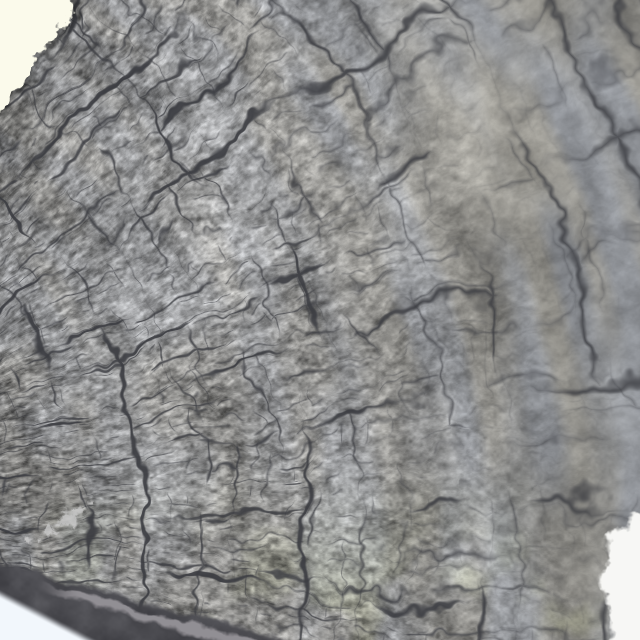
A Shadertoy shader for this texture:

```glsl
#define PITH vec2(-0.55, 0.15)
#define BLOCK_SIZE 0.105
#define CRACK_WIDTH 0.0036
#define GRAIN_CONTRAST 0.46
#define WOOD_LEVEL 0.572
#define CRACK_COLOR vec3(0.235, 0.24, 0.26)
#define WARM_TINT vec3(1.02, 1.005, 0.95)
#define COOL_TINT vec3(0.97, 0.997, 1.04)
#define CREAM vec3(0.985, 0.98, 0.92)
#define SNOW vec3(0.95, 0.97, 0.99)

float hash(vec2 p) {
    return fract(sin(dot(p, vec2(127.1, 311.7))) * 43758.5453);
}

float noise(vec2 p) {
    vec2 i = floor(p), f = fract(p);
    f = f * f * (3.0 - 2.0 * f);
    return mix(mix(hash(i), hash(i + vec2(1, 0)), f.x),
               mix(hash(i + vec2(0, 1)), hash(i + vec2(1, 1)), f.x), f.y);
}

float fbm(vec2 p) {
    float sum = 0.0, amp = 0.5;
    for (int i = 0; i < 4; i++) {
        sum += amp * noise(p);
        p = p * 2.03 + 17.3;
        amp *= 0.5;
    }
    return sum / 0.9375;
}

// Bends straight cracks into jagged ones, at three scales
float wander(vec2 p) {
    return 0.042 * (noise(p * 8.0) - 0.5) + 0.020 * (noise(p * 27.0) - 0.5)
         + 0.010 * (noise(p * 71.0) - 0.5);
}

// Broken, tapering cracks running along x, one per row of y
float cracks(vec2 p, float spacing, float width, float cover, float soft) {
    float row = p.y / spacing, id = floor(row);
    float seed = floor(spacing * 991.0);
    float offset = (row - id - 0.5 - 0.5 * (hash(vec2(id, seed)) - 0.5)) * spacing;
    float strength = noise(vec2(p.x / spacing * 0.95, id * 7.0 + seed));
    float open = smoothstep(1.0 - cover, 1.3 - cover, strength);
    float ragged = 0.55 + 0.9 * noise(p * 60.0 + seed);
    float halfWidth = width * (0.2 + 0.9 * strength) * open * ragged;
    return open * (1.0 - smoothstep(-soft, soft, abs(offset) - halfWidth));
}

void mainImage(out vec4 fragColor, in vec2 fragCoord) {
    vec2 uv = fragCoord / iResolution.xy;
    float blur = smoothstep(0.35, 0.95, uv.x + 0.25 * (uv.y - 0.5));
    float soft = mix(0.0022, 0.0052, blur);

    // Growth rings as polar coordinates: x across the rings, y along them
    vec2 arm = uv - PITH;
    vec2 polar = vec2(length(arm), atan(arm.y, arm.x));
    vec2 bent = polar + vec2(wander(uv + 3.7), wander(uv + 11.2));
    vec2 rings = bent.yx;
    vec2 grain = mix(polar, bent, 0.3);

    // Surface: ring bands, broad mottling, fine fibres and specks
    float bands = noise(vec2(grain.x * 26.0, polar.y * 5.0)) - 0.5;
    float mottle = fbm(uv * 8.0) - 0.5;
    float fibre = fbm(grain * vec2(62.0, 115.0)) - 0.5;
    float patches = noise(grain * vec2(42.0, 30.0)) - 0.5;
    float speck = noise(uv * 190.0) - 0.5;
    float level = WOOD_LEVEL + 0.10 * bands + 0.22 * mottle + 0.08 * patches;
    level += GRAIN_CONTRAST * fibre * mix(1.15, 0.30, blur);
    level += 0.16 * speck * (1.0 - 0.85 * blur);
    level += 0.09 * exp(-14.0 * dot(uv - vec2(0.36, 0.73), uv - vec2(0.36, 0.73)));
    level -= 0.05 * (1.0 - smoothstep(0.0, 0.3, uv.x));
    float warmth = smoothstep(0.2, 0.8, noise(vec2(grain.x * 24.0 + 5.0, polar.y * 7.0)));
    vec3 color = level * mix(vec3(1.0), mix(COOL_TINT, WARM_TINT, warmth), 0.3 + 0.5 * blur);
    float moss = smoothstep(0.3, 0.0, uv.y) * smoothstep(0.45, 0.7, fbm(uv * 9.0 + 4.0));
    color *= mix(vec3(1.0), vec3(1.01, 1.02, 0.94), moss);

    // Cracks: wide splits, side splits and hairlines
    float wide = max(cracks(bent, BLOCK_SIZE, CRACK_WIDTH * 1.15, 0.64, soft),
                     cracks(rings, BLOCK_SIZE * 1.15, CRACK_WIDTH, 0.62, soft));
    float side = max(cracks(bent + 0.031, BLOCK_SIZE * 0.47, CRACK_WIDTH * 0.6, 0.58, soft),
                     cracks(rings + 0.047, BLOCK_SIZE * 0.6, CRACK_WIDTH * 0.45, 0.50, soft));
    float hair = max(cracks(bent + 0.013, BLOCK_SIZE * 0.21, CRACK_WIDTH * 0.32, 0.56, soft),
                     cracks(rings + 0.019, BLOCK_SIZE * 0.30, CRACK_WIDTH * 0.25, 0.42, soft));
    float shade = max(cracks(bent, BLOCK_SIZE, CRACK_WIDTH, 0.64, 0.015),
                      cracks(rings, BLOCK_SIZE * 1.15, CRACK_WIDTH, 0.62, 0.015));
    color *= 1.0 - 0.14 * shade;
    color = mix(color, CRACK_COLOR, 0.62 * hair * (1.0 - 0.80 * blur));
    color = mix(color, CRACK_COLOR, 0.80 * side * (1.0 - 0.45 * blur));
    color = mix(color, CRACK_COLOR, 0.92 * wide * (1.0 - 0.20 * blur));

    // Pale lichen flecks near the lower left
    float rough = fbm(uv * 32.0) - 0.5;
    vec2 fleck = (uv - vec2(0.085, 0.175)) * mat2(0.8, 0.6, -0.6, 0.8);
    float lichen = length(fleck * vec2(1.0, 2.6)) + 0.16 * (fbm(uv * 70.0) - 0.5);
    color = mix(color, vec3(0.80), 0.8 * (1.0 - smoothstep(0.012, 0.04, lichen)));

    // Dark rim below the wood, with a pale ridge and a bright corner
    float depth = 0.12 - 0.27 * uv.x - uv.y + 0.025 * rough;
    vec3 rim = vec3(0.29, 0.29, 0.31) + 0.14 * rough;
    float ridge = smoothstep(0.010, 0.016, depth) * (1.0 - smoothstep(0.022, 0.032, depth));
    rim = mix(rim, vec3(0.57, 0.56, 0.58), ridge * smoothstep(0.05, 0.13, uv.x));
    color = mix(color, rim, smoothstep(-0.006, 0.006, depth));
    float corner = 0.072 - 0.52 * uv.x - uv.y;
    color = mix(color, SNOW, smoothstep(-0.008, 0.008, corner));

    // Bright backdrop past the ragged upper edge, and a pale chip at the right
    float edge = uv.y - 0.82 - 1.65 * uv.x + 0.16 * rough;
    color *= 1.0 - 0.30 * smoothstep(-0.05, 0.0, edge);
    color = mix(color, CREAM, smoothstep(-0.004, 0.006, edge));
    vec2 chip = (uv - vec2(0.98, 0.085)) / vec2(0.036, 0.095);
    float chipEdge = length(chip) + 1.3 * rough;
    color = mix(color, vec3(0.97, 0.97, 0.96), 1.0 - smoothstep(0.85, 1.10, chipEdge));

    fragColor = vec4(clamp(color, 0.0, 1.0), 1.0);
}
```
